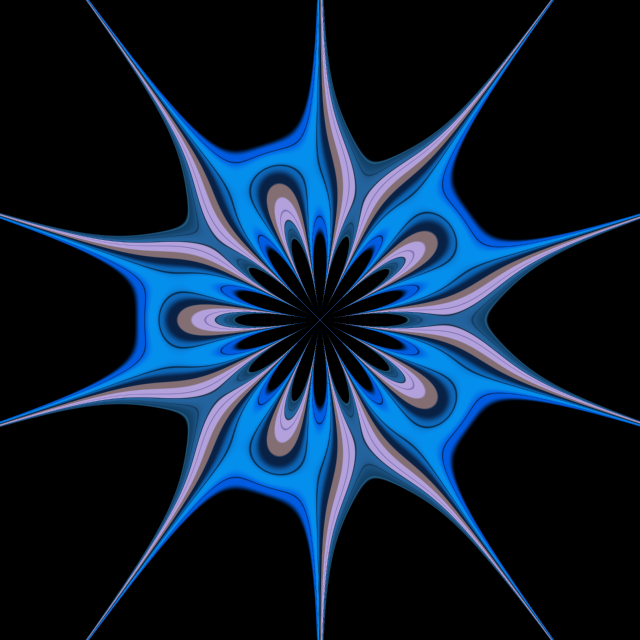
A three.js fragment shader for this background:

```glsl
// A ten-spiked star around a ring of twenty dark petals, on black.
// Two polar waves are summed: one grows outward with five lobes, one grows
// inward with ten. The height of the sum selects a colour band.

varying vec2 vUv;

// Signed height: about +1 and -1 at the dark borders.
float starField(vec2 p) {
  float radius = max(length(p), 0.001);
  float angle = atan(p.y, p.x);
  float spikes = 260.0 * pow(radius, 5.0) * cos(5.0 * angle);
  float petals = cos(10.0 * angle) / (radius * radius);
  return (spikes + petals) / 13.8;
}

// Thin contour line at one height.
float contour(float height, float level, float width) {
  return 1.0 - smoothstep(0.0, width, abs(height - level));
}

vec3 bandColour(float h) {
  // Blue side, from the negative border up to the navy middle
  vec3 c = mix(vec3(0.0), vec3(0.0, 0.36, 0.88), smoothstep(-1.04, -0.82, h));
  c = mix(c, vec3(0.02, 0.56, 0.93), smoothstep(-0.72, -0.52, h));
  c = mix(c, vec3(0.05, 0.40, 0.72), smoothstep(-0.42, -0.27, h));
  c = mix(c, vec3(0.03, 0.13, 0.27), smoothstep(-0.27, -0.10, h));

  // Warm and lavender ribbons
  c = mix(c, vec3(0.51, 0.43, 0.45), smoothstep(0.01, 0.05, h));
  c = mix(c, vec3(0.70, 0.63, 0.86), smoothstep(0.23, 0.27, h));
  c = mix(c, vec3(0.48, 0.43, 0.70), contour(h, 0.45, 0.025));

  // Steel side, dimming toward the positive border
  vec3 steel = mix(vec3(0.14, 0.39, 0.62), vec3(0.07, 0.25, 0.40),
                   smoothstep(0.66, 0.95, h));
  c = mix(c, steel, smoothstep(0.58, 0.63, h));

  // Fine engraved contours
  float engraving = contour(h, -0.32, 0.025) + contour(h, -0.69, 0.02)
                  + contour(h, 0.61, 0.02) + 0.5 * contour(h, 0.78, 0.02);
  c *= 1.0 - 0.65 * min(engraving, 1.0);
  c = mix(c, vec3(0.20, 0.45, 0.58), 0.6 * contour(h, 0.97, 0.025));
  return c * (1.0 - smoothstep(0.98, 1.02, h));
}

void main() {
  vec2 p = 2.0 * vUv - 1.0;

  // Average nearby samples to smooth the narrow spikes and ribs
  vec3 colour = vec3(0.0);
  for (int i = 0; i < 9; i++) {
    float n = float(i);
    vec2 offset = vec2(mod(n, 3.0), floor(n / 3.0)) - 1.0;
    colour += bandColour(starField(p + 0.0012 * offset)) / 9.0;
  }

  // Faint diagonal cross at the centre
  float diagonal = 1.0 - smoothstep(0.0005, 0.003, abs(abs(p.x) - abs(p.y)));
  float nearCentre = 1.0 - smoothstep(0.10, 0.15, length(p));
  colour = max(colour, vec3(0.04, 0.19, 0.40) * diagonal * nearCentre);

  gl_FragColor = vec4(colour, 1.0);
}
```
